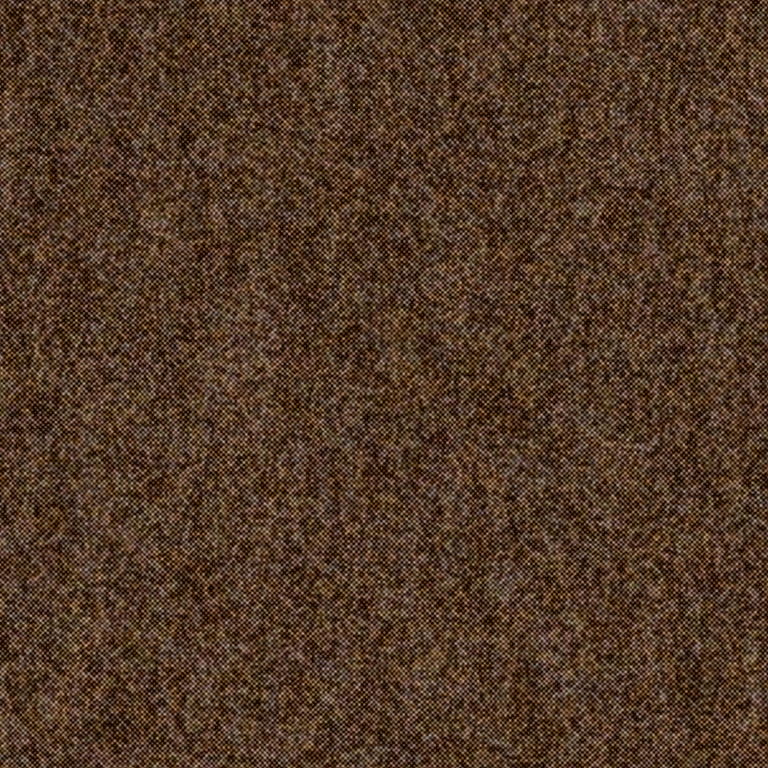
Write a WebGL 2 fragment shader that draws this texture.

```glsl
#version 300 es
precision highp float;
// Brown tweed cloth: a fine plain weave drawn as a checker of soft grains.
// Each grain gets its own tone, vertical streaks shade the yarn, and
// small flecks of ochre, rust and grey tint the wool.
uniform vec2 u_resolution;
out vec4 fragColor;

const float PI = 3.14159265;
const float THREADS = 302.0;      // threads across the canvas
const float BASE_TONE = 0.318;
const vec3 BROWN_OFFSET = vec3(0.0, 0.096, 0.172);
const vec3 DARKEST = vec3(0.05, 0.025, 0.01);
const vec3 OCHRE = vec3(0.015, 0.012, -0.06);
const vec3 RUST = vec3(0.045, -0.015, -0.025);

float hash(vec2 cell, float seed) {
    vec3 p = fract(vec3(cell.xyx + seed * 17.3) * vec3(0.1031, 0.1030, 0.0973));
    p += dot(p, p.yzx + 33.33);
    return fract((p.x + p.y) * p.z);
}

// Smooth value noise from -1 to 1
float noise(vec2 p, float seed) {
    vec2 cell = floor(p);
    vec2 f = fract(p);
    f = f * f * (3.0 - 2.0 * f);
    float low = mix(hash(cell, seed), hash(cell + vec2(1, 0), seed), f.x);
    float high = mix(hash(cell + vec2(0, 1), seed), hash(cell + vec2(1, 1), seed), f.x);
    return mix(low, high, f.y) * 2.0 - 1.0;
}

// Layered noise, finer and weaker with each octave
float layered(vec2 p, float seed) {
    float sum = 0.0;
    float weight = 0.6;
    for (int i = 0; i < 3; i++) {
        sum += weight * noise(p, seed + float(i));
        p = p * 2.1 + 5.7;
        weight *= 0.6;
    }
    return sum;
}

// Alternating raised and sunken thread crossings, from -1 to 1
float weave(vec2 thread) {
    return cos(PI * thread.x) * cos(PI * thread.y);
}

// Tone of each raised grain, on the diagonal lattice of crossings
float grainTone(vec2 thread, float seed) {
    return noise(0.5 * vec2(thread.x + thread.y, thread.x - thread.y), seed);
}

// Brown ramp from near black to pale wool
vec3 woolColor(float tone) {
    return max(vec3(tone) - BROWN_OFFSET, DARKEST);
}

void main() {
    vec2 uv = gl_FragCoord.xy / u_resolution.y;
    float pixelsPerThread = u_resolution.y / THREADS;

    // Slightly uneven threads
    vec2 sway = vec2(noise(uv * vec2(30.0, 14.0), 1.0), noise(uv * vec2(14.0, 30.0), 2.0));
    vec2 thread = uv * THREADS + 0.35 * sway;

    // Weave contrast, faded where threads are too fine to resolve
    float resolved = smoothstep(0.8, 1.5, pixelsPerThread);
    float patchiness = layered(uv * vec2(38.0, 20.0), 3.0);
    float contrast = resolved * (0.205 + 0.05 * patchiness);

    // Tone from weave, grains, fibres and streaks
    float tone = BASE_TONE + contrast * weave(thread);
    tone += 0.15 * grainTone(thread, 7.0);
    tone += 0.10 * resolved * noise(thread * 1.1, 8.0);
    tone += 0.05 * layered(uv * vec2(46.0, 13.0), 9.0);
    tone += 0.03 * noise(uv * vec2(110.0, 24.0), 13.0);

    // Coloured flecks
    float ochre = layered(uv * vec2(62.0, 75.0), 15.0);
    float rust = layered(uv * vec2(70.0, 80.0), 19.0);
    vec3 color = woolColor(tone) + smoothstep(0.05, 0.4, tone) * (ochre * OCHRE + rust * RUST);

    fragColor = vec4(clamp(color, 0.0, 1.0), 1.0);
}
```
